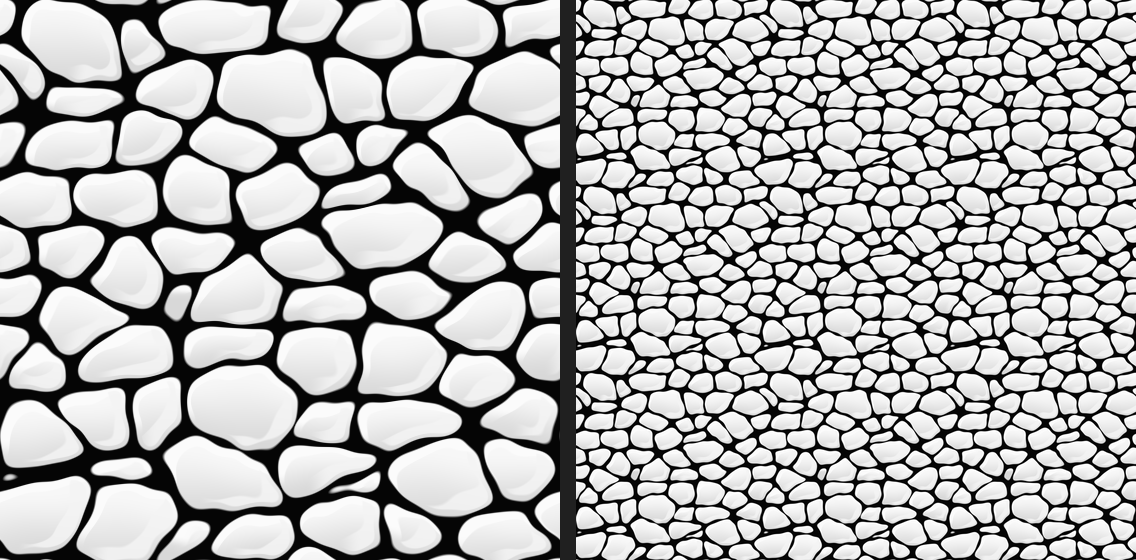
Left, the tile; right, the same tile 3 across and 3 down.
Write a WebGL 2 fragment shader that draws this texture.

```glsl
#version 300 es
precision highp float;
// Dry stone wall: pale rounded stones in black joints, tiling on all sides.
// A wrapped, weighted cellular pattern gives the stones; soft minima round them,
// and shifted copies of each outline cut the upper rim and the lower highlight.

#define GRID vec2(7.0, 10.0)
#define JITTER 0.74
#define SIZE_SPREAD 0.42
#define JOINT 0.0052
#define ROUNDING 0.0095
#define WOBBLE 0.0036
#define WARP 0.010
#define RIM_SHIFT vec2(-0.012, 0.017)
#define GLOSS_SHIFT vec2(0.027, -0.021)
#define TOP_TONE 0.985
#define LOW_TONE 0.845
#define JOINT_TONE 0.018

uniform vec2 u_resolution;
out vec4 fragColor;

const float TAU = 6.2831853;

vec3 hash3(vec2 cell) {
    vec3 h = fract(cell.xyx * vec3(0.1031, 0.1030, 0.0973) + 0.137);
    h += dot(h, h.yxz + 33.33);
    return fract((h.xxy + h.yzz) * h.zyx);
}

// Stone centre in grid units (xy) and its size weight (z).
vec3 stoneSite(vec2 cell) {
    vec2 wrapped = mod(cell, GRID);
    vec3 h = hash3(wrapped);
    float stagger = mod(wrapped.y, 2.0) * 0.5 - 0.25;
    vec2 centre = cell + 0.5 + vec2(stagger, 0.0) + (h.xy - 0.5) * JITTER;
    return vec3(centre, h.z * h.z * SIZE_SPREAD);
}

// Layered sines of whole frequency, so the bend wraps at the edges.
vec2 bend(vec2 p) {
    vec2 slow = sin(TAU * (vec2(3.0, 2.0) * p.yx + vec2(1.0, -2.0) * p + vec2(0.1, 0.6)));
    vec2 fast = sin(TAU * (vec2(6.0, 5.0) * p.yx + vec2(-3.0, 4.0) * p + vec2(0.7, 0.3)));
    return p + WARP * (slow + 0.4 * fast);
}

void main() {
    vec2 uv = gl_FragCoord.xy / u_resolution;
    float pixel = 1.0 / min(u_resolution.x, u_resolution.y);
    vec2 q = bend(uv) * GRID;

    // Find the stone that owns this point.
    vec2 home = floor(q);
    vec2 owner = home;
    vec3 site = vec3(0.0);
    float nearest = 1e5;
    for (int j = -2; j <= 2; j++)
    for (int i = -2; i <= 2; i++) {
        vec2 cell = home + vec2(i, j);
        vec3 s = stoneSite(cell);
        float power = dot(q - s.xy, q - s.xy) - s.z;
        if (power < nearest) { nearest = power; owner = cell; site = s; }
    }

    // Blend the distances to all sides: outline, rim copy and gloss copy.
    vec3 sums = vec3(1e-20);
    vec2 reach = vec2(0.12);
    for (int j = -2; j <= 2; j++)
    for (int i = -2; i <= 2; i++) {
        if (i == 0 && j == 0) continue;
        vec3 s = stoneSite(owner + vec2(i, j));
        vec2 slope = 2.0 * (site.xy - s.xy) * GRID;
        float steep = length(slope);
        vec2 inward = slope / steep;
        float side = (dot(q - s.xy, q - s.xy) - s.z - dot(q - site.xy, q - site.xy) + site.z) / steep;
        vec3 sides = side + vec3(0.0, dot(inward, RIM_SHIFT), dot(inward, GLOSS_SHIFT));
        sums += exp(-max(sides, -0.25) / ROUNDING);

        // Height of the stone above (x) and below (y) its centre.
        float atCentre = (dot(site.xy - s.xy, site.xy - s.xy) - s.z + site.z) / steep;
        float span = max(atCentre, 0.0) / max(abs(inward.y), 0.01);
        if (inward.y < 0.0) reach.x = min(reach.x, span);
        else reach.y = min(reach.y, span);
    }
    vec3 depth = -ROUNDING * log(sums) - JOINT;

    // Each stone gets its own uneven outline.
    vec2 local = (q - site.xy) / GRID;
    vec3 seed = hash3(mod(owner, GRID) + 17.0);
    float lumps = sin(dot(local, vec2(48.0, 31.0)) + TAU * seed.x)
                * sin(dot(local, vec2(-27.0, 52.0)) + TAU * seed.y);
    float ripple = sin(dot(local, vec2(95.0, -70.0)) + TAU * seed.z);
    float uneven = WOBBLE * (lumps + 0.3 * ripple);
    depth += vec3(uneven, 1.6 * uneven, -1.5 * uneven);

    // Vertical shading, white upper rim and glossy lower right patch.
    reach = max(reach, vec2(0.015));
    float height = clamp((local.y + reach.y) / (reach.x + reach.y), 0.0, 1.0);
    float tone = mix(LOW_TONE, TOP_TONE - 0.015, smoothstep(-0.05, 0.85, height));
    float rim = 1.0 - smoothstep(-0.0015, 0.0015, depth.y);
    tone = mix(tone, TOP_TONE, rim * smoothstep(0.2, 0.5, height));
    float inset = smoothstep(0.006, 0.009, depth.x + 0.5 * uneven);
    float gloss = inset * (1.0 - smoothstep(-0.002, 0.002, depth.z));
    gloss *= smoothstep(-0.03, 0.015, local.x - 0.3 * local.y);
    tone = mix(tone, 0.955, 0.85 * gloss);

    float stone = smoothstep(-pixel, pixel, depth.x);
    fragColor = vec4(vec3(mix(JOINT_TONE, tone, stone)), 1.0);
}
```
